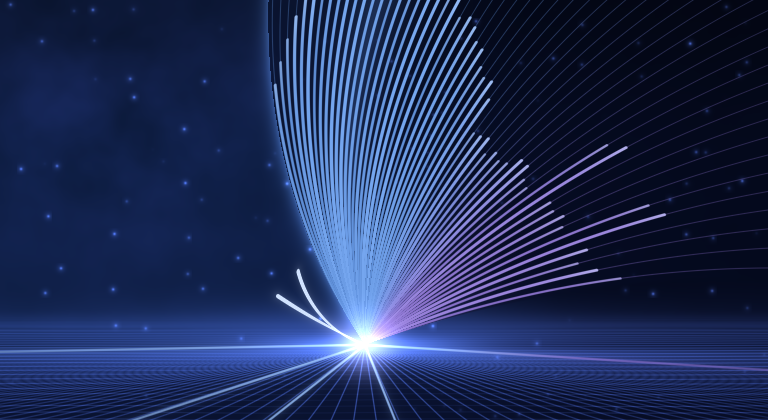
A WebGL 2 fragment shader for this background:

```glsl
#version 300 es
precision highp float;
// A fan of glowing blue and violet strands bursting from a ray-lined floor under a night sky.
uniform vec2 u_resolution;
out vec4 outColor;

#define ORIGIN vec2(0.869, 0.179)  // burst point, in canvas heights
#define HORIZON 0.265              // height of the floor's far edge
#define FAN_START 0.349            // angle of the lowest strand
#define FAN_SPAN 1.815             // angle between the outer strands
#define FAN_DENSITY 18.0           // a third of the strand count
#define STRAND_WIDTH 0.0042
#define RAY_SPACING 0.30
#define ROW_SPACING 0.065
#define STAR_CELLS 24.0

const vec3 NAVY = vec3(0.05, 0.11, 0.25);
const vec3 MIDNIGHT = vec3(0.015, 0.035, 0.11);
const vec3 HAZE = vec3(0.19, 0.26, 0.50);
const vec3 BLUE = vec3(0.41, 0.62, 0.93);
const vec3 VIOLET = vec3(0.57, 0.46, 0.84);
const vec3 ICE = vec3(0.82, 0.89, 1.0);

float hash(vec2 p) {
  p = fract(p * vec2(0.1031, 0.1137));
  p += dot(p, p.yx + 33.33);
  return fract((p.x + p.y) * p.x * 17.0);
}

float gradientAt(vec2 cell, vec2 offset) {
  float angle = 6.2832 * hash(cell + 40.0);
  return dot(vec2(cos(angle), sin(angle)), offset);
}

float noise(vec2 p) {
  vec2 i = floor(p), f = fract(p), u = f * f * (3.0 - 2.0 * f), e = vec2(1, 0);
  return mix(mix(gradientAt(i, f), gradientAt(i + e, f - e), u.x),
             mix(gradientAt(i + e.yx, f - e.yx), gradientAt(i + 1.0, f - 1.0), u.x), u.y);
}

float fbm(vec2 p) {
  float sum = 0.0, gain = 0.6;
  for (int i = 0; i < 4; i++, gain *= 0.5, p = p * 2.03 + 7.1) sum += gain * noise(p);
  return sum;
}

// Smooth coverage of a line of half width w at distance d
float stroke(float d, float w) {
  float px = 0.8 / u_resolution.y;
  return 1.0 - smoothstep(w - px, w + px, d);
}

vec3 sky(vec2 p) {
  vec3 color = mix(NAVY, MIDNIGHT, smoothstep(0.75, 1.5, p.x + 0.25 * p.y));
  color *= 1.0 - 0.3 * smoothstep(0.6, 1.0, p.y);
  vec2 c = (p - vec2(0.27, 0.72)) * vec2(1.8, 2.6);
  float cloud = exp(-dot(c, c)) * (0.55 + 1.6 * fbm(p * 4.0));
  color += vec3(0.04, 0.05, 0.12) * max(cloud, 0.0) + 0.03 * NAVY * fbm(p * 9.0);
  // Scattered faint stars
  vec2 cell = floor(p * STAR_CELLS);
  vec2 at = 0.2 + 0.6 * vec2(hash(cell + 3.0), hash(cell + 71.0));
  float d = length(fract(p * STAR_CELLS) - at) / STAR_CELLS;
  float star = smoothstep(0.86, 1.0, hash(cell + 19.0));
  return color + HAZE * star * (exp(-d * d * 90000.0) + 0.35 * exp(-d * d * 12000.0));
}

vec3 ground(vec2 p, vec2 q, vec3 color) {
  float depth = max(HORIZON - p.y, 0.001);
  color = mix(color, vec3(0.03, 0.055, 0.16), 0.7 * smoothstep(0.0, 0.2, depth));
  // Rows, closer together towards the horizon
  float row = log(depth + 0.006 * sin(q.x * 7.0)  * depth) / ROW_SPACING;
  float rowLine = stroke(abs(fract(row) - 0.5) * ROW_SPACING * depth, 0.0012);
  float side = smoothstep(0.1, 0.8, abs(q.x));
  color += HAZE * rowLine * smoothstep(0.0, 0.07, depth) * (0.12 + 0.32 * side);
  // Rays, evenly spaced in perspective
  float drop = max(-q.y, 0.0001);
  float ray = abs(fract(q.x / drop / RAY_SPACING) - 0.5) * RAY_SPACING * drop * drop / length(q);
  color += HAZE * stroke(ray, 0.0014) * 0.85 * smoothstep(0.0, 0.025, drop) * exp(-0.9 * abs(q.x));
  // Bright rays, given by run over drop
  float slopes[5] = float[5](-52.0, -3.07, -1.27, 0.4, 16.0);
  for (int i = 0; i < 5; i++) {
    vec2 dir = normalize(vec2(slopes[i], -1.0));
    float d = abs(dir.x * q.y - dir.y * q.x), along = dot(q, dir);
    vec3 tint = mix(mix(BLUE, ICE, 0.4), VIOLET, smoothstep(0.1, 0.6, q.x));
    float glow = stroke(d, 0.0026) * 0.8 + 0.2 * exp(-d * 120.0);
    color = mix(color, tint, glow * step(0.0, along) * exp(-0.7 * along));
  }
  return color;
}

// Reach of the bright part of a strand; s runs from the low right to the upper left
float strandReach(float s, float seed) {
  float reach = 0.53 + 0.05 * seed + 0.1 * smoothstep(0.48, 0.53, s) + 1.25 * max(s - 0.52, 0.0);
  float longPair = min(abs(s - 0.26), abs(s - 0.14));
  reach += 0.2 * step(longPair, 0.022) + 0.09 * step(s, 0.02);
  return min(reach, 0.63 + 3.4 * (1.0 - s));
}

vec3 fan(vec2 q, vec3 color) {
  float r = length(q), phi = atan(q.y, q.x);
  float bend = mix(0.19, 0.38, smoothstep(0.2, 2.0, phi));
  float s = (phi + bend * r - FAN_START) / FAN_SPAN;
  float above = smoothstep(-0.002, 0.006, q.y);
  float inside = above * smoothstep(-0.005, 0.005, s) * (1.0 - smoothstep(0.995, 1.005, s));
  float index = FAN_DENSITY * ((1.0 + s) * (1.0 + s) - 1.0);
  float center = sqrt(1.0 + (floor(index) + 0.5) / FAN_DENSITY) - 1.0;
  float seed = hash(vec2(floor(index), 5.0));
  float d = abs(s - center) * FAN_SPAN * r;
  float reach = strandReach(center, seed);
  vec3 tint = mix(VIOLET, BLUE, smoothstep(0.2, 0.62, s));

  // Dark gaps, the soft seam and the rim glow
  color = mix(color, MIDNIGHT * 1.2, 0.65 * inside * (1.0 - smoothstep(0.5, 1.1, r)));
  color += tint * inside * (0.2 * exp(-abs(s - 0.81) * 22.0) + 0.35 * exp(-r * 7.0));
  float rim = max(s - 1.0, 0.0) * FAN_SPAN * r;
  color += BLUE * 0.38 * above * exp(-rim * 65.0) * step(1.0, s) * smoothstep(0.0, 0.1, r);

  // Thin tails, then bright strands with rounded tips
  color = mix(color, tint, inside * stroke(d, 0.0012) * 0.5 * exp(-0.5 * r));
  float tip = exp(-abs(r - reach) * 14.0);
  float width = STRAND_WIDTH * mix(0.75, 1.0, s) * (0.8 + 0.3 * seed);
  float body = stroke(length(vec2(d, max(r - reach, 0.0))), width);
  return mix(color, mix(tint, ICE, 0.12 * seed + 0.4 * tip), inside * body * (0.8 + 0.2 * seed));
}

// One short curved sprout with a bright tip
float sprout(vec2 q, float angle, float bend, float reach) {
  float r = length(q), d = abs(atan(q.y, q.x) - angle + bend * r) * r;
  d = length(vec2(d, max(r - reach, 0.0)));
  float w = mix(0.0012, 0.0048, smoothstep(0.0, reach, r));
  return step(0.0, q.y) * (stroke(d, w) + 0.25 * exp(-d * 110.0));
}

void main() {
  vec2 p = gl_FragCoord.xy / u_resolution.y, q = p - ORIGIN;
  vec3 color = sky(p);
  color += HAZE * 0.75 * exp(-q.y * q.y * 180.0 - q.x * q.x * 3.5);
  color += HAZE * 0.22 * exp(-q.y * q.y * 130.0);
  if (p.y < HORIZON) color = ground(p, q, color);
  color = fan(q, color);
  float sprouts = max(sprout(q, 2.71, 0.33, 0.237), sprout(q, 2.83, 2.2, 0.236));
  color = mix(color, ICE, clamp(sprouts, 0.0, 1.0));
  // Core light and its flat flare
  color += vec3(0.5, 0.48, 0.65) * exp(-dot(q, q) * 260.0);
  color += HAZE * exp(-q.x * q.x * 22.0 - q.y * q.y * 2200.0);
  outColor = vec4(min(color, 1.0), 1.0);
}
```
